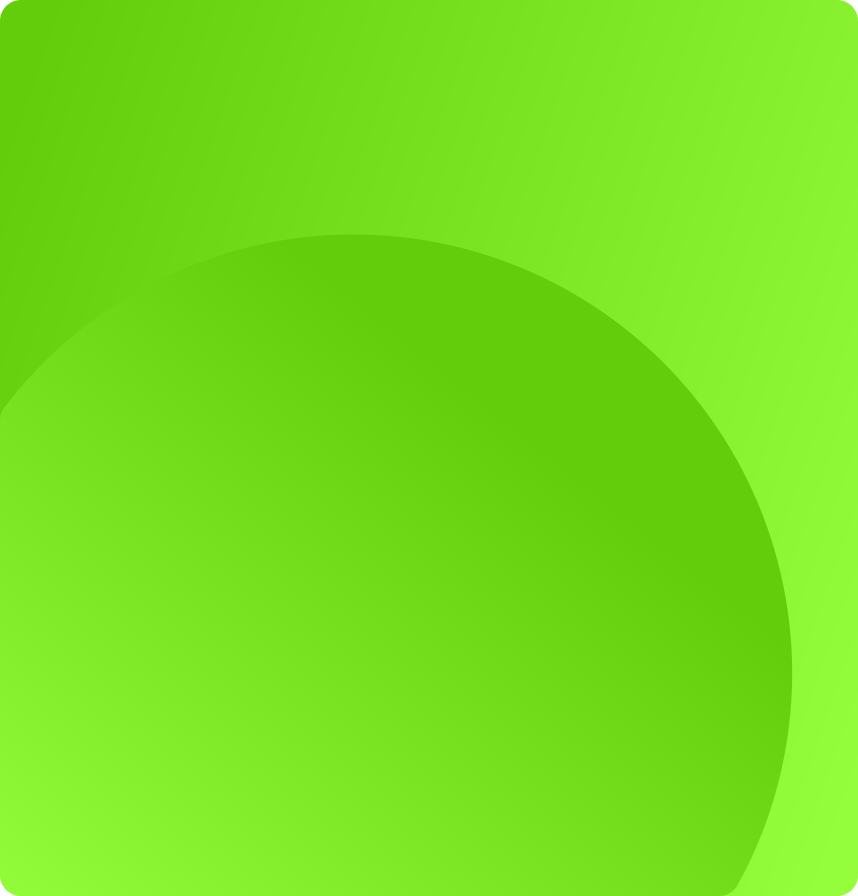
Write a WebGL 1 fragment shader that draws this background.

```glsl
precision highp float;
// Green gradient card with rounded corners and a large shaded disc rising from its lower left.

uniform vec2 u_resolution;

// Lengths are in canvas heights, origin at the lower left.
#define DARK_GREEN vec3(0.392, 0.804, 0.045)
#define LIGHT_GREEN vec3(0.582, 0.993, 0.236)
#define PAGE_COLOR vec3(1.0)
#define CORNER_RADIUS 0.0234
#define DISC_CENTER vec2(0.3945, 0.2487)
#define DISC_RADIUS 0.4896
#define CARD_START vec2(0.0521, 0.948)
#define CARD_AXIS vec2(0.944, -0.330)
#define CARD_LENGTH 1.131
#define DISC_START vec2(0.388, 0.667)
#define DISC_AXIS vec2(-0.625, -0.781)
#define DISC_LENGTH 0.794

float cross2(vec2 a, vec2 b) {
  return a.x * b.y - a.y * b.x;
}

float roundedBox(vec2 p, vec2 halfSize, float radius) {
  vec2 q = abs(p) - halfSize + radius;
  return length(max(q, 0.0)) + min(max(q.x, q.y), 0.0) - radius;
}

// Rounds the tip where the disc meets a canvas edge with the given outward normal.
float roundTip(float dist, vec2 p, vec2 tipCenter, vec2 edgeNormal) {
  vec2 q = p - tipCenter;
  vec2 ray = tipCenter - DISC_CENTER;
  float side = sign(cross2(edgeNormal, ray));
  bool inWedge = side * cross2(edgeNormal, q) > 0.0 && side * cross2(q, ray) > 0.0;
  return inWedge ? length(q) - CORNER_RADIUS : dist;
}

float discDistance(vec2 p) {
  float inner = DISC_RADIUS - CORNER_RADIUS;
  vec2 gap = DISC_CENTER - CORNER_RADIUS;
  vec2 reach = sqrt(inner * inner - gap * gap);
  vec2 bottomTip = vec2(DISC_CENTER.x + reach.y, CORNER_RADIUS);
  vec2 leftTip = vec2(CORNER_RADIUS, DISC_CENTER.y + reach.x);

  float dist = length(p - DISC_CENTER) - DISC_RADIUS;
  dist = roundTip(dist, p, bottomTip, vec2(0.0, -1.0));
  return roundTip(dist, p, leftTip, vec2(-1.0, 0.0));
}

vec3 greenRamp(vec2 p, vec2 start, vec2 axis, float span) {
  float t = clamp(dot(p - start, axis) / span, 0.0, 1.0);
  return mix(DARK_GREEN, LIGHT_GREEN, t);
}

// Antialiased fill from a signed distance.
float coverage(float dist) {
  return clamp(0.5 - dist * u_resolution.y, 0.0, 1.0);
}

void main() {
  vec2 p = gl_FragCoord.xy / u_resolution.y;
  vec2 halfCard = 0.5 * u_resolution / u_resolution.y;

  // Card and disc, each with its own gradient
  vec3 color = greenRamp(p, CARD_START, CARD_AXIS, CARD_LENGTH);
  vec3 discColor = greenRamp(p, DISC_START, DISC_AXIS, DISC_LENGTH);
  color = mix(color, discColor, coverage(discDistance(p)));

  // Rounded card corners
  float card = coverage(roundedBox(p - halfCard, halfCard, CORNER_RADIUS));
  gl_FragColor = vec4(mix(PAGE_COLOR, color, card), 1.0);
}
```
